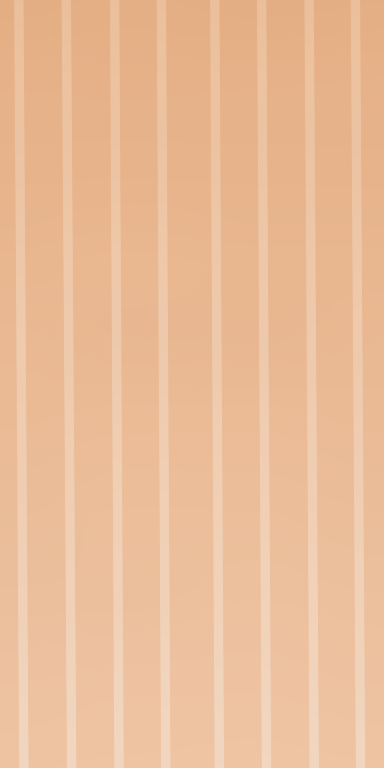
Write a WebGL 1 fragment shader that draws this pattern.

```glsl
precision highp float;
// Eight pale, slightly leaning vertical stripes on a warm peach gradient.

uniform vec2 u_resolution;

#define STRIPES 8.0
#define STRIPE_WIDTH 0.195
#define BOTTOM_CENTER 0.505
#define LEAN 0.102
#define DRIFT 0.115
#define JITTER 0.03
#define MOTTLE 0.008
#define GROUND_TOP vec3(0.897, 0.685, 0.520)
#define GROUND_BOTTOM vec3(0.935, 0.770, 0.640)
#define STRIPE_TOP vec3(0.922, 0.750, 0.610)
#define STRIPE_BOTTOM vec3(0.948, 0.840, 0.752)

float hash(vec2 p) {
  return fract(sin(dot(p, vec2(127.1, 311.7))) * 43758.5453);
}

float valueNoise(vec2 p) {
  vec2 cell = floor(p);
  vec2 f = fract(p);
  f = f * f * (3.0 - 2.0 * f);
  float low = mix(hash(cell), hash(cell + vec2(1.0, 0.0)), f.x);
  float high = mix(hash(cell + vec2(0.0, 1.0)), hash(cell + vec2(1.0, 1.0)), f.x);
  return mix(low, high, f.y);
}

// Center of a stripe within its repeat, at height y from 0 to 1.
float stripeCenter(float index, float y) {
  float drift = DRIFT * (0.5 - fract(index / STRIPES + 0.5));
  float bottomJitter = JITTER * (hash(vec2(index, 1.0)) - 0.5);
  float topJitter = JITTER * (hash(vec2(index, 2.0)) - 0.5);
  return BOTTOM_CENTER - LEAN * y + drift + mix(bottomJitter, topJitter, y);
}

void main() {
  vec2 uv = gl_FragCoord.xy / u_resolution;

  // Repeat across the width and measure distance from the stripe edge.
  float column = uv.x * STRIPES;
  float index = floor(column);
  float offset = fract(column) - stripeCenter(index, uv.y);
  float edgeDistance = abs(offset) - 0.5 * STRIPE_WIDTH;
  float pixel = STRIPES / u_resolution.x;
  float stripe = 1.0 - smoothstep(-0.6 * pixel, 0.6 * pixel, edgeDistance);

  // Vertical gradients with a faint broad unevenness.
  float mottle = valueNoise(uv * vec2(3.0, 9.0)) - 0.5;
  vec3 ground = mix(GROUND_BOTTOM, GROUND_TOP, uv.y);
  vec3 band = mix(STRIPE_BOTTOM, STRIPE_TOP, uv.y);
  vec3 color = mix(ground, band, stripe) + MOTTLE * mottle;

  gl_FragColor = vec4(color, 1.0);
}
```
